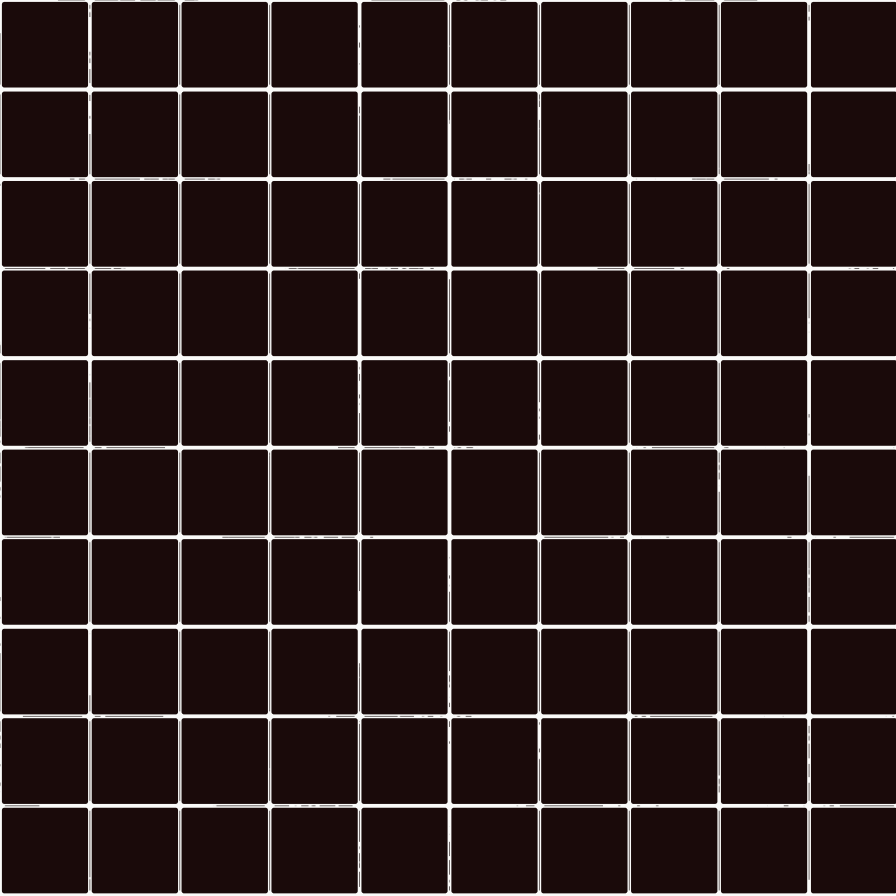
Reproduce this pattern procedurally as a WebGL 1 fragment shader.

```glsl
precision highp float;

uniform vec2 u_resolution;

// Lengths are in tile widths, lines are numbered from the top left
const vec2 TILES = vec2(9.967, 10.007);
const float CLEAN_HALF_WIDTH = 0.0225;
const float WORN_HALF_WIDTH = 0.0195;
const float CORNER_RADIUS = 0.028;
const float HAIRLINE_HALF_WIDTH = 0.0045;
const float CROSSING_GAP = 0.045;
// Wear of the seams swings from line to line (x: vertical, y: horizontal)
const vec2 WEAR_MEAN = vec2(0.80, 0.20);
const vec2 WEAR_SWING = vec2(0.35, 0.38);
const vec2 WEAR_PERIOD = vec2(4.7, 3.0);
const vec2 WEAR_PEAK = vec2(2.4, 2.5);
const vec3 TILE_COLOR = vec3(0.10, 0.04, 0.04);
const vec3 SEAM_COLOR = vec3(0.98, 0.98, 0.975);
const vec3 HAIRLINE_COLOR = vec3(0.30, 0.27, 0.27);
const float TAU = 6.28318;

float hash(float n) {
  return fract(sin(n * 127.1) * 4375.85);
}

// Wear of the vertical and horizontal seam nearest to a point
vec2 seamWear(vec2 line) {
  return WEAR_MEAN + WEAR_SWING * cos(TAU * (line - WEAR_PEAK) / WEAR_PERIOD);
}

// Signed distance to a tile with rounded corners
float roundedTile(vec2 p, vec2 seamHalfWidth) {
  vec2 q = abs(fract(p) - 0.5) - (0.5 - seamHalfWidth - CORNER_RADIUS);
  return length(max(q, 0.0)) + min(max(q.x, q.y), 0.0) - CORNER_RADIUS;
}

// Share of a pixel covered by a strip centred on zero
float stripCoverage(float offset, float halfWidth, float pixel) {
  float upper = min(offset + 0.5 * pixel, halfWidth);
  float lower = max(offset - 0.5 * pixel, -halfWidth);
  return max(upper - lower, 0.0) / pixel;
}

// Layered sines break each hairline into long runs and short dashes
float dashes(float along, float seed, float wear) {
  float phase = seed * TAU;
  float wave = 0.60 * sin(along * 1.9 + phase)
             + 0.30 * sin(along * 5.3 + phase * 3.0)
             + 0.13 * sin(along * 27.0 + phase * 5.0)
             + 0.10 * sin(along * 61.0 + phase * 7.0);
  return smoothstep(-0.06, 0.06, wave + 2.0 * wear - 1.0);
}

// Broken hairline along the middle of a seam
float hairline(float across, float along, float salt, float wear, float pixel) {
  float line = floor(across + 0.5);
  float strip = stripCoverage(across - line, HAIRLINE_HALF_WIDTH, pixel);
  float toCrossing = abs(fract(along + 0.5) - 0.5);
  float clear = smoothstep(CROSSING_GAP, CROSSING_GAP + 0.02, toCrossing);
  return strip * clear * dashes(along, hash(line + salt), wear);
}

void main() {
  vec2 uv = gl_FragCoord.xy / u_resolution;
  vec2 p = vec2(uv.x, 1.0 - uv.y) * TILES;
  float pixel = TILES.y / min(u_resolution.x, u_resolution.y);

  // Tiles and the seams between them, worn seams being thinner
  vec2 wear = seamWear(floor(p + 0.5));
  vec2 halfWidth = mix(vec2(CLEAN_HALF_WIDTH), vec2(WORN_HALF_WIDTH),
                       clamp(wear, 0.0, 1.0));
  float seam = clamp(0.5 + roundedTile(p, halfWidth) / pixel, 0.0, 1.0);
  vec3 color = mix(TILE_COLOR, SEAM_COLOR, seam);

  // Wear inside the seams
  float vertical = hairline(p.x, p.y, 3.7, wear.x, pixel);
  float horizontal = hairline(p.y, p.x, 41.3, wear.y, pixel);
  color = mix(color, HAIRLINE_COLOR, max(vertical, horizontal));

  gl_FragColor = vec4(color, 1.0);
}
```
